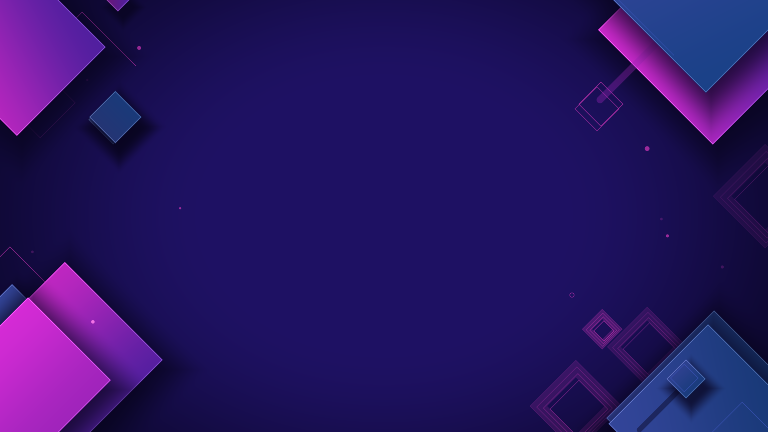
Write a Shadertoy shader that draws this background.

```glsl
// Corner clusters of glossy diamond cards and neon frames around a calm indigo field.
// Each card is an L1-distance diamond with a soft drop shadow, a gradient and a lit rim.
// Lengths are in canvas heights, with the origin at the lower left.

const vec3 FIELD   = vec3(0.118, 0.068, 0.388);
const vec3 NIGHT   = vec3(0.045, 0.025, 0.170);
const vec3 SHADOW  = vec3(0.030, 0.015, 0.120);
const vec3 PINK    = vec3(0.80, 0.16, 0.80);
const vec3 ORCHID  = vec3(0.62, 0.14, 0.73);
const vec3 VIOLET  = vec3(0.31, 0.12, 0.62);
const vec3 BLUE    = vec3(0.20, 0.27, 0.60);
const vec3 TEAL    = vec3(0.09, 0.23, 0.48);
const vec3 NEON    = vec3(0.78, 0.20, 0.70);
const vec2 SHADOW_SHIFT = vec2(0.012, -0.022);
const float SHADOW_SOFT = 0.075;
const float LINE_HALF   = 0.0007;
const float RIM_GAIN    = 0.22;

// Small sparks: x, y, radius
const int SPARKS = 8;
const vec3 SPARK[SPARKS] = vec3[](
    vec3(0.322, 0.889, 0.0045), vec3(0.417, 0.518, 0.0025),
    vec3(1.498, 0.656, 0.0055), vec3(1.545, 0.454, 0.0035),
    vec3(1.531, 0.493, 0.0030), vec3(1.672, 0.382, 0.0035),
    vec3(0.202, 0.815, 0.0025), vec3(0.075, 0.417, 0.0030));

float pixel() { return 1.0 / iResolution.y; }

float cover(float d) { return 1.0 - smoothstep(-0.5 * pixel(), 0.5 * pixel(), d); }

float stroke(float d) { return cover(abs(d) - LINE_HALF); }

float diamond(vec2 p, float r) { return (abs(p.x) + abs(p.y) - r) * 0.70711; }

float segment(vec2 p, vec2 a, vec2 b) {
    vec2 ab = b - a;
    return length(p - a - ab * clamp(dot(p - a, ab) / dot(ab, ab), 0.0, 1.0));
}

// Solid card; the gradient runs from 'near' to 'far' along 'dir'
void card(inout vec3 col, vec2 p, float r, vec3 near, vec3 far, vec2 dir) {
    float d = diamond(p, r);
    float soft = min(SHADOW_SOFT, r * 0.6);
    float shade = 1.0 - smoothstep(-soft * 0.4, soft, diamond(p - SHADOW_SHIFT, r));
    col = mix(col, SHADOW, 0.75 * shade);
    vec3 face = mix(near, far, smoothstep(0.0, 1.0, 0.5 + 0.5 * dot(p, dir) / r));
    face += RIM_GAIN * stroke(d + 0.0015);
    col = mix(col, face, cover(d));
}

void outline(inout vec3 col, vec2 p, float r, vec3 ink, float alpha) {
    col = mix(col, ink, alpha * stroke(diamond(p, r)));
}

// Translucent band crossed by several slightly shifted outlines
void frame(inout vec3 col, vec2 p, float r, float band, float alpha) {
    float d = diamond(p, r);
    col = mix(col, NEON, 0.28 * alpha * cover(abs(d + band * 0.5) - band * 0.5));
    for (int i = 0; i < 4; i++) {
        float k = float(i) / 3.0;
        vec2 shift = 0.25 * band * vec2(k, -k);
        outline(col, p - shift, r - 1.4 * band * k, NEON, alpha * (0.35 + 0.4 * k));
    }
}

void topLeft(inout vec3 col, vec2 p) {
    card(col, p - vec2(0.273, 1.005), 0.032, ORCHID * 0.65, VIOLET, vec2(1.0, 0.0));
    outline(col, p - vec2(0.093, 0.762), 0.081, NEON, 0.25);
    outline(col, p - vec2(0.190, 0.847), 0.125, NEON, 0.75 * step(0.847, p.y));
    card(col, p - vec2(0.262, 0.723), 0.058, BLUE * 0.6, TEAL * 0.8, vec2(1.0, 0.0));
    card(col, p - vec2(0.267, 0.729), 0.061, TEAL, BLUE * 0.75, vec2(-0.5, -0.5));
    card(col, p - vec2(0.039, 0.891), 0.206, PINK * 0.95, VIOLET, vec2(0.9, 0.5));
}

void bottomLeft(inout vec3 col, vec2 p) {
    outline(col, p - vec2(0.023, 0.329), 0.0995, NEON, 0.7);
    card(col, p - vec2(0.028, 0.273), 0.070, BLUE, BLUE * 0.9, vec2(1.0, 0.0));
    card(col, p - vec2(0.150, 0.167), 0.227, PINK * 0.95, VIOLET, vec2(0.7, -0.8));
    col = mix(col, vec3(0.95, 0.45, 0.90), cover(length(p - vec2(0.215, 0.255)) - 0.004));
    card(col, p - vec2(0.065, 0.120), 0.192, PINK * 1.05, ORCHID, vec2(0.8, -0.8));
}

void topRight(inout vec3 col, vec2 p) {
    frame(col, p - vec2(1.771, 0.546), 0.120, 0.030, 0.32);
    outline(col, p - vec2(1.391, 0.759), 0.051, NEON, 0.75);
    outline(col, p - vec2(1.382, 0.748), 0.051, NEON, 0.65);
    card(col, p - vec2(1.650, 0.931), 0.266, PINK, VIOLET, vec2(1.0, 0.3));
    float streak = segment(p, vec2(1.389, 0.769), vec2(1.516, 0.896));
    col = mix(col, ORCHID, 0.35 * cover(streak - 0.008));
    card(col, p - vec2(1.634, 1.023), 0.238, BLUE, TEAL * 1.1, vec2(0.4, -0.8));
    outline(col, p - vec2(1.634, 1.036), 0.238, BLUE * 1.4, 0.4 * step(p.x, 1.56));
}

void bottomRight(inout vec3 col, vec2 p) {
    frame(col, p - vec2(1.498, 0.197), 0.092, 0.022, 0.55);
    frame(col, p - vec2(1.333, 0.060), 0.106, 0.028, 0.65);
    frame(col, p - vec2(1.394, 0.238), 0.046, 0.016, 0.95);
    card(col, p - vec2(1.653, 0.032), 0.250, BLUE, TEAL * 0.75, vec2(0.9, 0.3));
    card(col, p - vec2(1.639, 0.019), 0.231, BLUE, TEAL * 0.95, vec2(0.9, 0.2));
    float tail = segment(p, vec2(1.570, 0.095), vec2(1.480, 0.005));
    col = mix(col, SHADOW, 0.45 * cover(tail - 0.006));
    card(col, p - vec2(1.588, 0.123), 0.046, BLUE * 0.95, TEAL, vec2(0.7, -0.7));
    outline(col, p - vec2(1.584, 0.125), 0.032, BLUE * 1.3, 0.6);
    outline(col, p - vec2(1.718, 0.000), 0.069, BLUE * 1.3, 0.6);
}

void mainImage(out vec4 fragColor, in vec2 fragCoord) {
    vec2 p = fragCoord / iResolution.y;
    vec2 q = 2.0 * fragCoord / iResolution.xy - 1.0;
    vec3 col = mix(FIELD, NIGHT, smoothstep(0.45, 1.25, length(q * vec2(1.0, 0.75))));
    for (int i = 0; i < SPARKS; i++) {
        float glow = i < 4 ? 0.75 : 0.25;
        col = mix(col, NEON, glow * cover(length(p - SPARK[i].xy) - SPARK[i].z));
    }
    col = mix(col, NEON, 0.7 * stroke(length(p - vec2(1.324, 0.317)) - 0.005));
    topLeft(col, p);
    bottomLeft(col, p);
    topRight(col, p);
    bottomRight(col, p);
    fragColor = vec4(col, 1.0);
}
```
